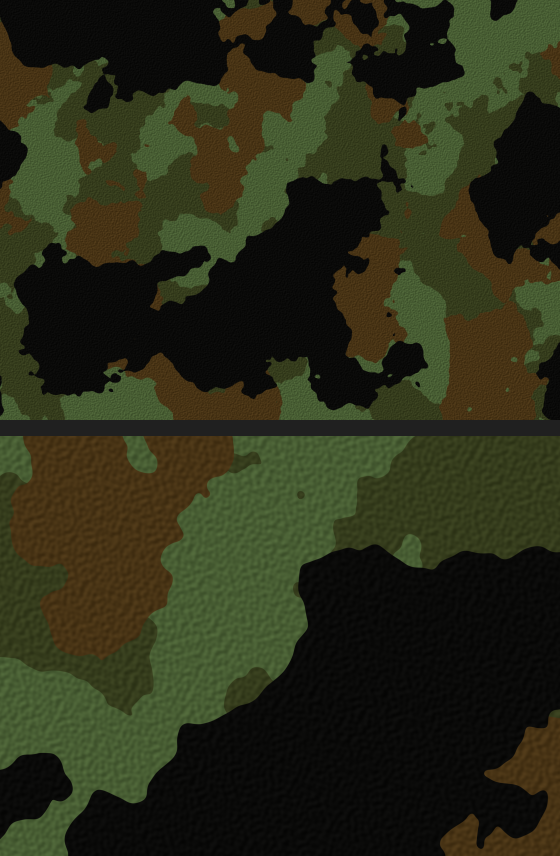
Top, the full canvas; bottom, a detail of the centre.
A WebGL 1 fragment shader for this pattern:

```glsl
precision highp float;

uniform vec2 u_resolution;

const vec3 GREEN = vec3(0.28, 0.365, 0.20);
const vec3 OLIVE = vec3(0.207, 0.235, 0.11);
const vec3 BROWN = vec3(0.28, 0.20, 0.08);
const vec3 BLACK = vec3(0.037, 0.037, 0.033);

float hash(vec2 cell) {
  vec3 q = fract(cell.xyx * vec3(0.1031, 0.1030, 0.0973));
  q += dot(q, q.yzx + 33.33);
  return fract((q.x + q.y) * q.z);
}

// Dot product of a random unit gradient with the offset from its corner
float corner(vec2 cell, vec2 offset) {
  float angle = 6.28318 * hash(cell);
  return dot(vec2(cos(angle), sin(angle)), offset);
}

float gradientNoise(vec2 p) {
  vec2 i = floor(p);
  vec2 f = p - i;
  vec2 w = f * f * f * (f * (f * 6.0 - 15.0) + 10.0);
  vec2 e = vec2(1.0, 0.0);
  float low = mix(corner(i, f), corner(i + e, f - e), w.x);
  float high = mix(corner(i + e.yx, f - e.yx), corner(i + 1.0, f - 1.0), w.x);
  return mix(low, high, w.y);
}

// Broad blobs with finer wobbles added by each octave
float blobField(vec2 p, float scale, vec2 seed) {
  mat2 turn = mat2(0.8, 0.6, -0.6, 0.8);
  vec2 q = p * scale + seed;
  float sum = 0.0;
  float amplitude = 1.0;
  for (int octave = 0; octave < 5; octave++) {
    sum += amplitude * gradientNoise(q);
    q = turn * q * 2.03 + 17.3;
    amplitude *= 0.49;
  }
  return sum;
}

// Coverage of one ink, smoothed over about one pixel by the local slope
float patchMask(vec2 p, float scale, vec2 seed, float level, float pixel) {
  float field = blobField(p, scale, seed);
  float dx = blobField(p + vec2(pixel, 0.0), scale, seed) - field;
  float dy = blobField(p + vec2(0.0, pixel), scale, seed) - field;
  float slope = max(length(vec2(dx, dy)), 0.0001);
  return smoothstep(-0.7, 0.7, (field - level) / slope);
}

// Fine cloth relief, lit from the upper left
float clothRelief(vec2 p, float scale) {
  mat2 turn = mat2(0.88, 0.475, -0.475, 0.88);
  vec2 q = turn * p * scale + 5.7;
  return gradientNoise(q) - gradientNoise(q + turn * vec2(-0.45, 0.45));
}

void main() {
  vec2 p = gl_FragCoord.xy / u_resolution.y;
  float pixel = 1.0 / u_resolution.y;

  // Inks printed one over another, the darkest last
  vec3 color = GREEN;
  color = mix(color, OLIVE, patchMask(p, 3.9, vec2(41.2, 13.7), 0.015, pixel));
  color = mix(color, BROWN, patchMask(p, 3.5, vec2(87.5, 62.1), 0.13, pixel));
  color = mix(color, BLACK, patchMask(p, 2.9, vec2(23.4, 95.8), 0.07, pixel));

  float relief = clothRelief(p, 235.0);
  color = color * (1.0 + 0.16 * relief) + 0.02 * relief;

  gl_FragColor = vec4(color, 1.0);
}
```
